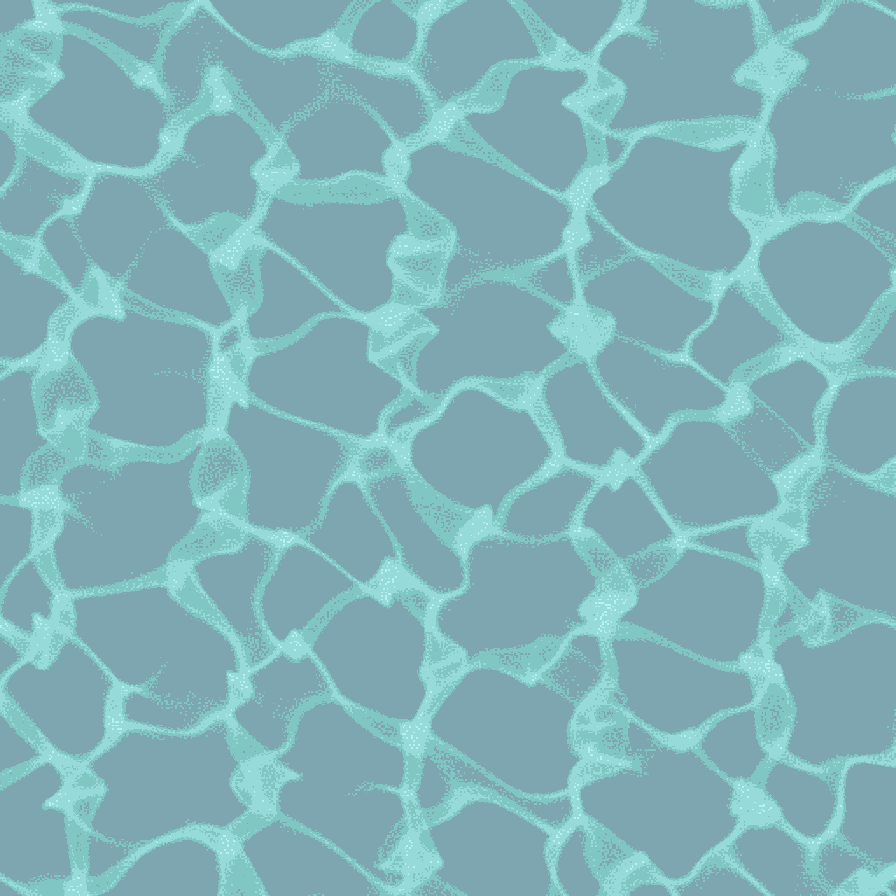
Reproduce this texture procedurally as a WebGL 2 fragment shader.

```glsl
#version 300 es
precision highp float;

#define WAVES 9
#define MIN_CYCLES 5.0
#define MAX_CYCLES 13.5
#define FOCUS 0.76
#define RAY_SPACING 0.0118
#define RAY_REACH 6
#define BLUR 0.0019
#define SHADE_LEVEL 0.48
#define LIGHT_RANGE 1.5
#define LIGHT_PEAK 2.25
#define WIGGLE 0.007
#define GRAIN_CELLS 512.0

uniform vec2 u_resolution;
out vec4 fragColor;

const float TAU = 6.28319;

// Wave vector in xy, phase in z
vec3 waves[WAVES];

float hash(vec2 p) {
    return fract(sin(dot(p, vec2(127.1, 311.7))) * 43758.5453);
}

// Spread directions by the golden angle, from long to short waves
void buildWaves() {
    for (int i = 0; i < WAVES; i++) {
        float n = float(i);
        float angle = n * 2.39996 + 0.6 * hash(vec2(n, 3.0));
        float cycles = mix(MIN_CYCLES, MAX_CYCLES, n / float(WAVES - 1));
        waves[i] = vec3(TAU * cycles * vec2(cos(angle), sin(angle)),
                        TAU * hash(vec2(n, 8.0)));
    }
}

// Light carried to a point by one refracted ray, spread as an ellipse
float rayLight(vec2 point, vec2 source) {
    vec2 slope = vec2(0.0);
    vec3 bend = vec3(0.0); // xx, xy, yy
    for (int i = 0; i < WAVES; i++) {
        vec2 k = waves[i].xy;
        float phase = dot(k, source) + waves[i].z;
        float height = FOCUS / dot(k, k);
        slope -= height * k * sin(phase);
        bend -= height * vec3(k.x * k.x, k.x * k.y, k.y * k.y) * cos(phase);
    }

    vec2 d = point - source - slope;
    vec3 j = bend + vec3(1.0, 0.0, 1.0);
    float spread = 0.55 * RAY_SPACING;
    vec3 cov = spread * spread * vec3(j.x * j.x + j.y * j.y,
                                      j.y * (j.x + j.z),
                                      j.y * j.y + j.z * j.z);
    cov += BLUR * BLUR * vec3(1.0, 0.0, 1.0);
    float det = cov.x * cov.z - cov.y * cov.y;
    float q = cov.z * d.x * d.x - 2.0 * cov.y * d.x * d.y + cov.x * d.y * d.y;
    return RAY_SPACING * RAY_SPACING * exp(-0.5 * q / det) / (TAU * sqrt(det));
}

// Sum of all rays that can land on the point
float caustics(vec2 point) {
    vec2 cell = floor(point / RAY_SPACING) + 0.5;
    float light = 0.0;
    for (int y = -RAY_REACH; y <= RAY_REACH; y++) {
        for (int x = -RAY_REACH; x <= RAY_REACH; x++) {
            light += rayLight(point, (cell + vec2(x, y)) * RAY_SPACING);
        }
    }
    return light;
}

// Small surface ripples that make the filaments meander
vec2 ripple(vec2 p) {
    vec2 sway = 1.6 * sin(p * vec2(17.0, 23.0) + p.yx * 9.0);
    return WIGGLE * sin(p.yx * vec2(58.0, 49.0) + p * 21.0 + sway);
}

// Evenly scattered dither threshold: noise minus its local mean
float ditherThreshold(vec2 cell) {
    float around = 0.0;
    for (int y = -1; y <= 1; y++) {
        for (int x = -1; x <= 1; x++) {
            around += hash(cell + vec2(x, y));
        }
    }
    float center = hash(cell);
    float contrast = center - (around - center) / 8.0;
    return clamp(0.5 + 0.8 * contrast, 0.0, 0.999);
}

vec3 waterColor(float level) {
    vec3 deep = vec3(0.49, 0.65, 0.69);
    vec3 teal = vec3(0.50, 0.78, 0.77);
    vec3 pale = vec3(0.59, 0.86, 0.85);
    vec3 glint = vec3(0.71, 0.95, 0.94);
    vec3 color = mix(deep, teal, step(0.5, level));
    color = mix(color, pale, step(1.5, level));
    return mix(color, glint, step(2.5, level));
}

void main() {
    vec2 uv = gl_FragCoord.xy / min(u_resolution.x, u_resolution.y);
    buildWaves();

    // Compress the light, then dither it to the four tones
    float excess = max(caustics(uv + ripple(uv)) - SHADE_LEVEL, 0.0);
    float tone = LIGHT_PEAK * (1.0 - exp(-excess / LIGHT_RANGE));
    float level = floor(tone + ditherThreshold(floor(uv * GRAIN_CELLS)));

    fragColor = vec4(waterColor(level), 1.0);
}
```
